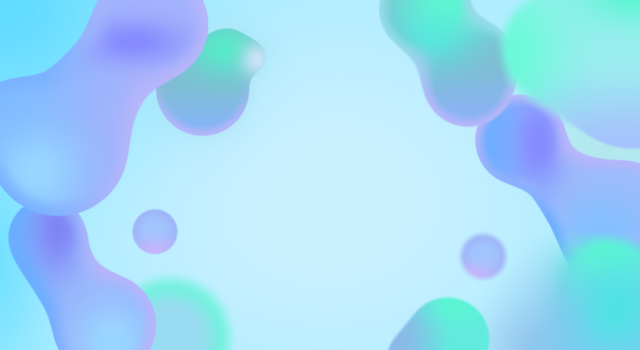
Reproduce this background procedurally as a WebGL 2 fragment shader.

```glsl
#version 300 es
precision highp float;
// Soft violet and mint fluid blobs drifting around a pale blue backdrop.
uniform vec2 u_resolution;
out vec4 fragColor;

const vec3 MINT = vec3(0.36, 0.96, 0.83);
const vec3 VIOLET = vec3(0.52, 0.54, 1.0);
const vec3 AZURE = vec3(0.42, 0.68, 1.0);
const vec3 LILAC = vec3(0.71, 0.71, 0.98);
const vec3 PALE = vec3(0.60, 0.84, 1.0);
const vec3 SLATE = vec3(0.50, 0.74, 0.83);

float smoothMin(float a, float b, float k) {
  float h = max(k - abs(a - b), 0.0) / k;
  return min(a, b) - h * h * k * 0.25;
}

// Each circle holds its centre in xy and its radius in z.
float circle(vec2 p, vec3 c) { return length(p - c.xy) - c.z; }

float blob(vec2 p, vec3 a, vec3 b, vec3 c, float k) {
  return smoothMin(smoothMin(circle(p, a), circle(p, b), k), circle(p, c), k);
}

// Blend a Gaussian spot of colour into a surface.
vec3 glow(vec3 base, vec3 tint, vec2 p, vec2 center, vec2 size) {
  vec2 q = (p - center) / size;
  return mix(base, tint, exp(-dot(q, q)));
}

vec3 rim(vec3 base, vec3 tint, float d, float width) {
  return mix(base, tint, smoothstep(-width, 0.0, d));
}

vec3 over(vec3 below, vec3 above, float d, float soft) {
  return mix(below, above, 1.0 - smoothstep(-soft, soft, d));
}

vec3 backdrop(vec2 p) {
  float r = length((p - vec2(0.93, 0.43)) * vec2(0.85, 1.1));
  vec3 col = mix(vec3(0.79, 0.94, 1.0), vec3(0.68, 0.93, 1.0), smoothstep(0.1, 0.85, r));
  col = glow(col, vec3(0.38, 0.86, 1.0), p, vec2(0.0, 1.0), vec2(0.42, 0.4));
  col = glow(col, vec3(0.45, 0.88, 1.0), p, vec2(-0.03, 0.25), vec2(0.16, 0.35));
  return glow(col, vec3(0.70, 0.91, 0.93), p, vec2(1.72, 0.57), vec2(0.2, 0.12));
}

void main() {
  vec2 p = gl_FragCoord.xy / u_resolution.y;
  p.x *= 1.8286 * u_resolution.y / u_resolution.x;
  float edge = 1.0 / u_resolution.y;
  vec3 col = backdrop(p);

  // Blurred mint ball at the lower left
  float d = circle(p, vec3(0.488, 0.036, 0.165));
  vec3 s = rim(vec3(0.60, 0.86, 0.94), vec3(0.43, 0.95, 0.86), d, 0.09);
  col = over(col, s, d, 0.03);

  // Lower left violet blob
  d = blob(p, vec3(0.136, 0.321, 0.112), vec3(0.179, 0.202, 0.075), vec3(0.298, 0.071, 0.148), 0.1);
  s = mix(AZURE, vec3(0.60, 0.72, 0.99), smoothstep(0.02, 0.22, p.x));
  s = glow(s, VIOLET * 0.96, p, vec2(0.165, 0.345), vec2(0.07, 0.12));
  s = glow(s, PALE, p, vec2(0.32, 0.03), vec2(0.10, 0.10));
  s = rim(s, mix(AZURE, LILAC, smoothstep(0.1, 0.3, p.x)), d, 0.05);
  col = over(col, s, d, edge);

  // Mint blob with a pale knob, behind the large violet one
  d = blob(p, vec3(0.579, 0.745, 0.133), vec3(0.648, 0.845, 0.074), vec3(0.719, 0.838, 0.038), 0.05);
  col = mix(col, vec3(0.66, 0.89, 0.96), 0.5 * exp(-max(d, 0.0) * 28.0));
  s = mix(vec3(0.52, 0.71, 0.96), SLATE, smoothstep(0.63, 0.77, p.y));
  s = glow(s, MINT * 0.95, p, vec2(0.64, 0.86), vec2(0.10, 0.08));
  s = glow(s, vec3(0.79, 0.89, 0.97), p, vec2(0.735, 0.83), vec2(0.045, 0.05));
  s = rim(s, mix(LILAC, s, smoothstep(0.62, 0.8, p.y)), d, 0.035);
  col = over(col, s, d, edge);

  // Large violet blob at the upper left
  d = blob(p, vec3(0.43, 0.93, 0.165), vec3(0.29, 0.775, 0.10), vec3(0.167, 0.583, 0.2), 0.14);
  d = smoothMin(d, circle(p, vec3(0.05, 0.64, 0.135)), 0.05);
  s = mix(vec3(0.50, 0.73, 1.0), vec3(0.64, 0.70, 0.99), smoothstep(0.0, 0.4, p.x));
  s = glow(s, VIOLET, p, vec2(0.38, 0.88), vec2(0.14, 0.06));
  s = glow(s, PALE, p, vec2(0.11, 0.51), vec2(0.12, 0.12));
  s = rim(s, mix(vec3(0.48, 0.70, 1.0), LILAC, smoothstep(0.1, 0.4, p.x)), d, 0.06);
  col = over(col, s, d, edge);

  // Violet blob on the right
  d = blob(p, vec3(1.488, 0.6, 0.13), vec3(1.619, 0.464, 0.085), vec3(1.774, 0.357, 0.185), 0.1);
  s = mix(AZURE, vec3(0.64, 0.73, 0.98), smoothstep(1.37, 1.62, p.x));
  s = glow(s, VIOLET, p, vec2(1.54, 0.59), vec2(0.07, 0.14));
  s = glow(s, vec3(0.52, 0.75, 1.0), p, vec2(1.72, 0.34), vec2(0.16, 0.13));
  s = rim(s, mix(AZURE, LILAC, smoothstep(0.35, 0.6, p.y + 0.3 * (p.x - 1.5))), d, 0.04);
  col = over(col, s, d, edge);

  // Mint blob at the upper right
  d = blob(p, vec3(1.338, 0.769, 0.131), vec3(1.214, 0.976, 0.131), vec3(1.39, 0.85, 0.05), 0.12);
  s = mix(vec3(0.54, 0.70, 0.96), SLATE, smoothstep(0.64, 0.84, p.y));
  s = glow(s, vec3(0.34, 0.89, 0.87), p, vec2(1.24, 0.90), vec2(0.11, 0.09));
  s = glow(s, MINT, p, vec2(1.29, 0.99), vec2(0.16, 0.09));
  s = rim(s, mix(LILAC, vec3(0.58, 0.86, 0.91), smoothstep(0.68, 0.9, p.y)), d, 0.04);
  col = over(col, s, d, 1.5 * edge);

  // Blurred mint and lilac ball in the upper right corner
  d = smoothMin(circle(p, vec3(1.6, 0.862, 0.165)), circle(p, vec3(1.81, 0.81, 0.235)), 0.1);
  s = mix(vec3(0.65, 0.76, 0.99), vec3(0.61, 0.93, 0.94), smoothstep(0.57, 0.85, p.y));
  s = glow(s, vec3(0.42, 0.98, 0.85), p, vec2(1.46, 0.85), vec2(0.15, 0.20));
  s = glow(s, MINT, p, vec2(1.82, 1.02), vec2(0.16, 0.09));
  col = over(col, s, d, mix(0.025, 0.006, smoothstep(1.5, 1.7, p.x)));

  // Blurred mint ball in the lower right corner
  d = smoothMin(circle(p, vec3(1.726, 0.131, 0.19)), circle(p, vec3(1.55, 0.0, 0.13)), 0.12);
  s = mix(vec3(0.58, 0.77, 0.93), vec3(0.48, 0.80, 0.94), smoothstep(1.45, 1.7, p.x));
  s = glow(s, MINT, p, vec2(1.74, 0.28), vec2(0.16, 0.11));
  s = glow(s, vec3(0.31, 0.89, 0.90), p, vec2(1.76, 0.12), vec2(0.10, 0.12));
  col = over(col, s, d, mix(0.12, 0.025, smoothstep(1.5, 1.72, p.x)));

  // Small mint mound on the lower edge
  d = smoothMin(circle(p, vec3(1.279, 0.031, 0.119)), circle(p, vec3(1.167, -0.024, 0.06)), 0.08);
  s = mix(vec3(0.54, 0.73, 0.91), vec3(0.38, 0.92, 0.87), smoothstep(1.14, 1.31, p.x));
  s = glow(s, MINT, p, vec2(1.30, 0.13), vec2(0.09, 0.05));
  col = over(col, s, d, 0.006);

  // Two floating pearls, the right one softer
  for (int i = 0; i < 2; i++) {
    float t = float(i);
    vec2 center = mix(vec2(0.443, 0.338), vec2(1.381, 0.267), t);
    d = circle(p, vec3(center, 0.064));
    s = rim(vec3(0.63, 0.77, 0.99), vec3(0.62, 0.71, 0.97), d, 0.04);
    s = glow(s, vec3(0.77, 0.71, 0.99), p, center - vec2(0.025 * t, 0.055), vec2(0.06, 0.035));
    col = over(col, s, d, mix(0.004, 0.012, t));
  }

  fragColor = vec4(col, 1.0);
}
```
